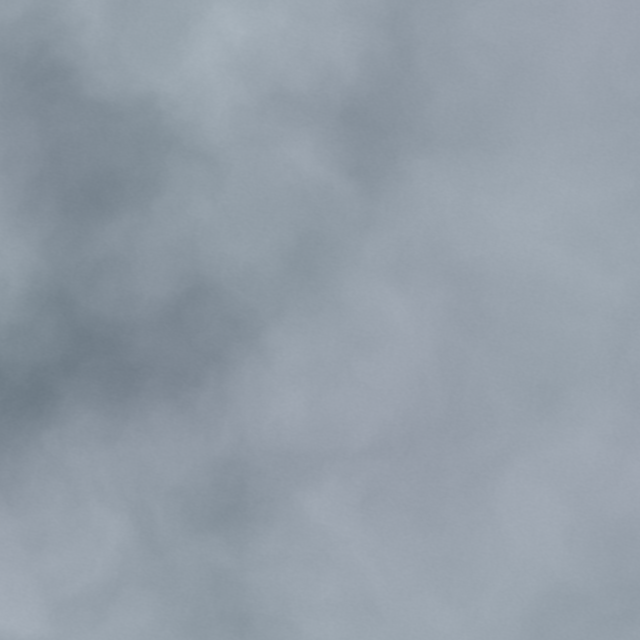
A WebGL 1 fragment shader for this texture:

```glsl
precision highp float;
// Soft overcast sky: blurred grey-blue clouds with darker patches and fine grain.

uniform vec2 u_resolution;

const vec3 SKY_GREY = vec3(0.580, 0.620, 0.660);
const vec3 TONE_RESPONSE = vec3(1.07, 1.0, 0.99);
const vec3 TINT_SHIFT = vec3(0.012, -0.006, 0.006);

// Two hashed values in -1..1 for a lattice cell.
vec2 hash2(vec2 cell) {
  vec3 h = fract(cell.xyx * vec3(0.1031, 0.1030, 0.0973));
  h += dot(h, h.yzx + 33.33);
  return 2.0 * fract((h.xx + h.yz) * h.zy) - 1.0;
}

mat2 rotation(float angle) {
  float c = cos(angle);
  float s = sin(angle);
  return mat2(c, s, -s, c);
}

float cornerSlope(vec2 cell, vec2 local, vec2 corner) {
  return dot(hash2(cell + corner), local - corner);
}

// Smooth gradient noise, centred on zero.
float gradientNoise(vec2 p) {
  vec2 cell = floor(p);
  vec2 f = p - cell;
  vec2 w = f * f * f * (f * (f * 6.0 - 15.0) + 10.0);
  float low = mix(cornerSlope(cell, f, vec2(0.0, 0.0)),
                  cornerSlope(cell, f, vec2(1.0, 0.0)), w.x);
  float high = mix(cornerSlope(cell, f, vec2(0.0, 1.0)),
                   cornerSlope(cell, f, vec2(1.0, 1.0)), w.x);
  return mix(low, high, w.y);
}

// Layered noise; each octave is turned to hide the lattice.
float cloudNoise(vec2 p, float gain) {
  mat2 turn = rotation(0.65);
  float sum = 0.0;
  float amplitude = 0.5;
  for (int i = 0; i < 5; i++) {
    sum += amplitude * gradientNoise(p);
    p = turn * p * 2.03 + vec2(17.3, 9.1);
    amplitude *= gain;
  }
  return sum;
}

// Rotated elliptical patch that fades out from its centre.
float softPatch(vec2 p, vec2 centre, vec2 radii, float angle) {
  vec2 q = rotation(-angle) * (p - centre) / radii;
  return exp(-dot(q, q));
}

// Darkening from the heavier parts of the cloud.
float heavyCloud(vec2 p) {
  float shade = 0.150 * softPatch(p, vec2(0.07, 0.43), vec2(0.30, 0.18), 0.55);
  shade += 0.080 * softPatch(p, vec2(0.04, 0.84), vec2(0.21, 0.17), -0.5);
  shade += 0.045 * softPatch(p, vec2(0.49, 0.81), vec2(0.17, 0.08), 0.2);
  shade += 0.050 * softPatch(p, vec2(0.43, 0.19), vec2(0.11, 0.06), -0.35);
  return shade;
}

// Fine grain with a slight sideways stretch.
float skyGrain(vec2 p) {
  vec2 q = rotation(0.25) * p;
  return gradientNoise(q * vec2(130.0, 190.0))
       + 0.7 * gradientNoise(q.yx * vec2(290.0, 230.0) + 41.0);
}

void main() {
  vec2 p = gl_FragCoord.xy / u_resolution.y;

  // Billowing warp breaks up the outlines of the patches.
  vec2 warp = vec2(cloudNoise(p * 4.0 + 3.7, 0.55),
                   cloudNoise(p * 4.0 + 28.4, 0.55));
  vec2 billow = p + 0.22 * warp;

  // Wisps are stronger on the left and calmer on the right.
  float wispStrength = mix(0.20, 0.11, smoothstep(0.2, 0.9, p.x));
  float wisps = cloudNoise(p * 3.6 + 0.5 * warp + 11.2, 0.52);

  float tone = 0.637 - heavyCloud(billow) + wispStrength * wisps;
  tone += 0.013 * skyGrain(p);

  // Slow drift between violet and green greys.
  float tint = gradientNoise(p * 3.0 + 52.6);
  vec3 colour = SKY_GREY + (tone - SKY_GREY.g) * TONE_RESPONSE + TINT_SHIFT * tint;

  gl_FragColor = vec4(clamp(colour, 0.0, 1.0), 1.0);
}
```
